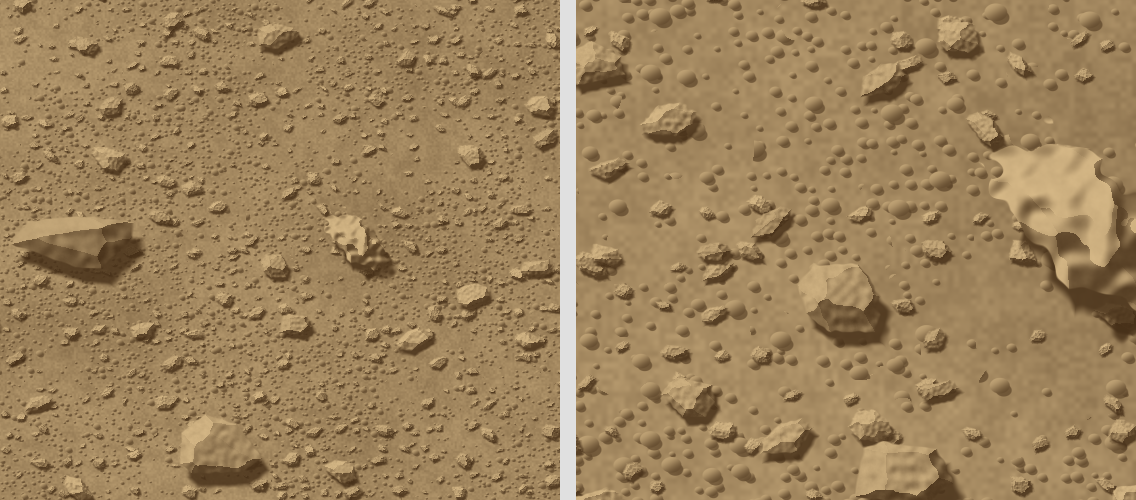
Left, the full canvas; right, a detail of the centre.
A WebGL 2 fragment shader for this texture:

```glsl
#version 300 es
precision highp float;

#define SAND_TONE 0.635
#define SHADOW_TONE 0.27
#define FACET_DARK 0.33
#define FACET_BRIGHT 0.79
#define GRANULE_DENSITY 0.62
#define PEBBLE_DENSITY 0.42
#define STONE_DENSITY 0.30
#define SHADOW_SHIFT vec2(0.22, -0.36)
#define LIGHT vec3(-0.49, 0.64, 0.59)

uniform vec2 u_resolution;
out vec4 fragColor;

const int FACETS = 7;
const float TAU = 6.28319;

float hash(vec2 p) {
    vec3 a = fract(p.xyx * 0.1031);
    a += dot(a, a.yzx + 33.33);
    return fract((a.x + a.y) * a.z);
}

float noise(vec2 p) {
    vec2 i = floor(p), f = fract(p);
    f = f * f * (3.0 - 2.0 * f);
    vec2 e = vec2(0.0, 1.0);
    return mix(mix(hash(i), hash(i + e.yx), f.x),
               mix(hash(i + e.xy), hash(i + e.yy), f.x), f.y);
}

float fbm(vec2 p) {
    float sum = 0.0, amp = 0.5;
    for (int i = 0; i < 4; i++) {
        sum += amp * noise(p);
        p = mat2(1.6, 1.2, -1.2, 1.6) * p + 11.0;
        amp *= 0.5;
    }
    return sum;
}

// Faceted stone with a cast shadow, painted over the current tone
void paintStone(inout float tone, vec2 q, float radius, float angle,
                float squash, float rough, vec2 id) {
    if (length(q) > 2.0 * radius) return;
    float c = cos(angle), s = sin(angle);
    mat2 toLocal = mat2(c, -s, s, c);
    vec2 shape = vec2(1.0, squash);
    vec2 u = toLocal * q / radius / shape;
    vec2 grainPos = q / radius * 7.0 + id * 3.7;
    u += rough * 0.5 * (vec2(noise(grainPos), noise(grainPos + 31.0)) - 0.5);
    vec2 shadowPos = u - toLocal * SHADOW_SHIFT / shape * (0.4 + 0.6 * squash);

    // A tilted cap is cut by sloping side planes
    vec2 tilt = 0.7 * (vec2(hash(id + 5.0), hash(id + 9.0)) - 0.5);
    vec2 slope = tilt;
    float height = 0.42 - dot(u, tilt), edge = -9.0, shadowEdge = -9.0;
    for (int i = 0; i < FACETS; i++) {
        vec2 key = id + vec2(float(i) * 17.0, 3.0);
        float a = (float(i) + 0.75 * hash(key)) * TAU / float(FACETS);
        vec2 dir = vec2(cos(a), sin(a));
        float reach = 0.68 + 0.32 * hash(key + 41.0);
        float steep = 0.6 + 1.3 * hash(key + 73.0);
        float side = dot(u, dir) - reach;
        edge = max(edge, side);
        shadowEdge = max(shadowEdge, dot(shadowPos, dir) - reach);
        if (-side * steep < height) {
            height = -side * steep;
            slope = dir * steep;
        }
    }

    vec3 normal = normalize(vec3(slope * toLocal, 1.0));
    float bump = noise(grainPos) - noise(grainPos + vec2(-0.4, 0.5));
    float lit = dot(normal, LIGHT) - bump * (0.25 + 1.3 * rough);
    float stone = mix(FACET_DARK, FACET_BRIGHT, smoothstep(-0.4, 1.0, lit));
    stone += 0.07 * (fbm(grainPos * 1.7) - 0.47) + 0.07 * (hash(id + 2.0) - 0.5);

    float soft = 1.0 / (u_resolution.y * radius * squash);
    float shadow = 1.0 - smoothstep(-soft - 0.06, soft + 0.06, shadowEdge);
    tone = mix(tone, SHADOW_TONE, 0.82 * shadow);
    tone = mix(tone, stone, 1.0 - smoothstep(-soft, soft, edge));
}

void scatterStones(inout float tone, vec2 p, float cell, float density, float seed) {
    vec2 base = floor(p / cell);
    for (int k = 0; k < 9; k++) {
        vec2 id = base + vec2(k % 3 - 1, k / 3 - 1) + seed;
        if (hash(id) > density) continue;
        vec2 jitter = 0.2 + 0.6 * vec2(hash(id + 13.0), hash(id + 29.0));
        float radius = cell * mix(0.17, 0.37, hash(id + 47.0));
        float angle = 1.3 * (hash(id + 61.0) - 0.5);
        float squash = mix(0.42, 0.8, hash(id + 83.0));
        paintStone(tone, p - (id - seed + jitter) * cell, radius, angle, squash, 0.2, id);
    }
}

// Small round grains, lit from the upper left
void scatterGranules(inout float tone, vec2 p, float cell, float density, float seed) {
    vec2 base = floor(p / cell);
    for (int k = 0; k < 9; k++) {
        vec2 id = base + vec2(k % 3 - 1, k / 3 - 1) + seed;
        if (hash(id) > density) continue;
        vec2 jitter = 0.15 + 0.7 * vec2(hash(id + 13.0), hash(id + 29.0));
        float radius = cell * mix(0.18, 0.38, hash(id + 47.0));
        vec2 u = (p - (id - seed + jitter) * cell) / radius * vec2(0.9, 1.15);
        float soft = 0.8 / (u_resolution.y * radius);
        float shadow = 1.0 - smoothstep(0.8 - soft, 0.8 + soft, length(u - vec2(0.4, -0.6)));
        float body = 1.0 - smoothstep(1.0 - soft, 1.0 + soft, length(u));
        tone = mix(tone, 0.36, 0.7 * shadow);
        tone = mix(tone, mix(0.4, 0.74, smoothstep(-0.9, 0.8, dot(u, LIGHT.xy))), body);
    }
}

void main() {
    vec2 p = gl_FragCoord.xy / u_resolution.y;

    // Sand with soft undulation and fine grit
    float drift = fbm(p * vec2(4.0, 6.0) + 3.0);
    float tone = SAND_TONE + 0.13 * (drift - 0.47) + 0.09 * (fbm(p * 45.0) - 0.47);
    tone += 0.07 * (noise(p * 260.0) - 0.5);

    float cover = GRANULE_DENSITY * smoothstep(0.2, 0.62, fbm(p * 7.0 + 20.0));
    scatterGranules(tone, p, 0.0105, cover, 100.0);
    scatterGranules(tone, p, 0.018, 0.5 * cover, 300.0);

    scatterStones(tone, p, 0.03, PEBBLE_DENSITY, 500.0);
    scatterStones(tone, p, 0.06, PEBBLE_DENSITY, 700.0);
    scatterStones(tone, p, 0.125, STONE_DENSITY, 900.0);

    // Three boulders, the last one tilted and knobbly
    for (int i = 0; i < 3; i++) {
        float n = float(i), odd = mod(n, 2.0);
        vec2 center = vec2(0.15 + 0.28 * n, 0.52 - 0.41 * odd);
        float radius = i == 0 ? 0.135 : 0.085;
        float rough = i == 2 ? 0.8 : 0.12;
        paintStone(tone, p - center, radius, -0.08 - 0.35 * n * (n - 1.0),
                   0.48 + 0.32 * odd, rough, vec2(n * 7.0 + 40.0, 12.0));
    }

    // Ochre ramp from shadow to highlight
    tone = clamp(tone, 0.22, 0.84);
    fragColor = vec4(tone, 0.95 * tone - 0.075, max(0.77 * tone - 0.118, 0.09), 1.0);
}
```
